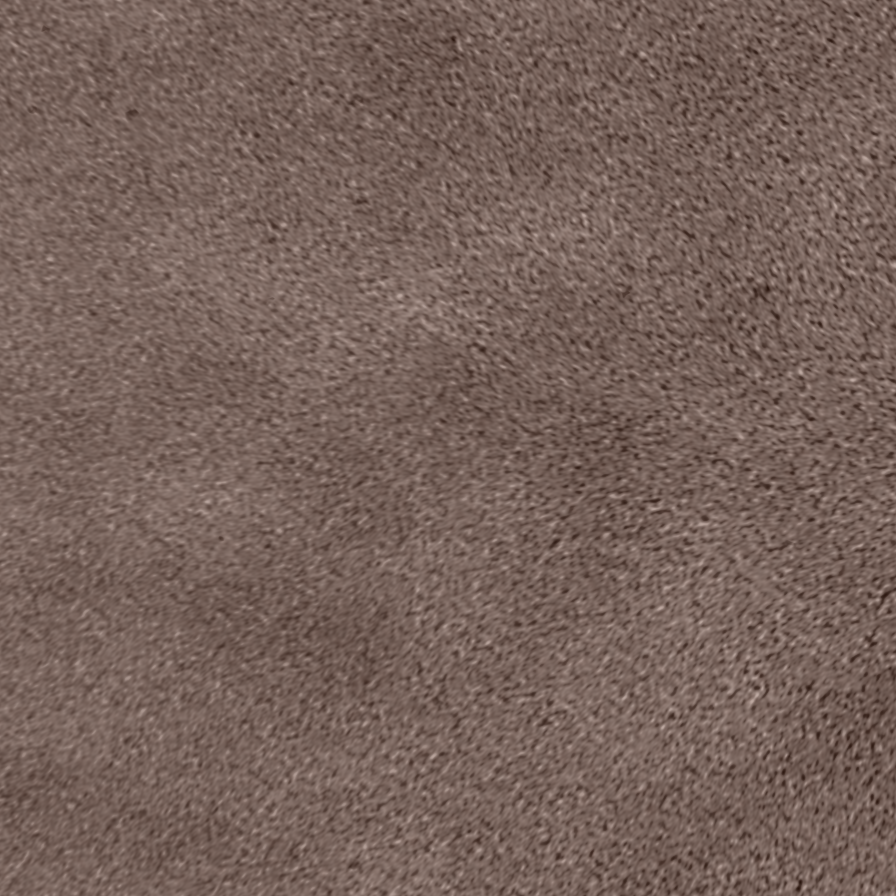
Give the GLSL for this texture, as a Shadertoy shader.

```glsl
vec2 hash2(vec2 cell) {
    uvec2 q = uvec2(ivec2(cell) + 4096) * uvec2(1597u, 3812u);
    uint n = (q.x ^ (q.y * 747u)) * 277803u;
    n = (n ^ (n >> 15u)) * 73939u;
    n = (n ^ (n >> 13u)) * 51787u;
    n ^= n >> 16u;
    return vec2(n & 65535u, n >> 16u) / 65535.0;
}

float corner(vec2 cell, vec2 offset, vec2 f) {
    return dot(hash2(cell + offset) * 2.0 - 1.0, f - offset);
}

float gradientNoise(vec2 p) {
    vec2 i = floor(p), f = fract(p);
    vec2 u = f * f * f * (f * (f * 6.0 - 15.0) + 10.0);
    float low = mix(corner(i, vec2(0, 0), f), corner(i, vec2(1, 0), f), u.x);
    float high = mix(corner(i, vec2(0, 1), f), corner(i, vec2(1, 1), f), u.x);
    return mix(low, high, u.y);
}

float fbm(vec2 p) {
    float sum = 0.0, amp = 1.0;
    for (int i = 0; i < 4; i++) {
        sum += amp * gradientNoise(p);
        p = mat2(1.6, 1.2, -1.2, 1.6) * p + 7.3;
        amp *= 0.65;
    }
    return sum;
}

// Lay of the nap: falls to the right at the top, rises to the right below
float napAngle(vec2 uv) {
    float fall = mix(0.75, -0.6, smoothstep(0.15, 0.8, uv.y));
    return fall * (0.8 + 0.6 * uv.x) + 0.6 * gradientNoise(uv * 4.0 + 31.0);
}

// Short fibres: two turned noise layers smeared along the nap
float fibres(vec2 uv, vec2 dir) {
    mat2 turnA = mat2(0.8, 0.6, -0.6, 0.8), turnB = mat2(0.96, -0.28, 0.28, 0.96);
    float sum = 0.0;
    for (int i = -3; i <= 3; i++) {
        vec2 p = uv + dir * float(i) * 0.0011;
        float weight = 1.0 - abs(float(i)) / 4.0;
        sum += weight * (gradientNoise(turnA * p * 145.0) + 0.75 * gradientNoise(turnB * p * 250.0 + 17.0));
    }
    return sum / 4.0;
}

// Sparse dark pits, one candidate per grid cell
float pits(vec2 uv) {
    vec2 p = uv * 11.0, cell = floor(p);
    vec2 pick = hash2(cell + 300.0);
    vec2 d = fract(p) - mix(vec2(0.25), vec2(0.75), hash2(cell + 500.0));
    d += 0.08 * vec2(gradientNoise(uv * 130.0), gradientNoise(uv * 130.0 + 50.0));
    float radius = mix(0.05, 0.13, pick.y * pick.y);
    return step(pick.x, 0.16) * (1.0 - smoothstep(0.3, 1.0, length(d * vec2(0.8, 1.2)) / radius));
}

void mainImage(out vec4 fragColor, in vec2 fragCoord) {
    vec2 uv = fragCoord / iResolution.y;
    float angle = napAngle(uv);
    float grain = fibres(uv, vec2(cos(angle), sin(angle)));

    // The pile is rougher towards the right and in scattered clumps
    float relief = smoothstep(0.0, 1.0, uv.x + 0.3 * gradientNoise(uv * 5.0 + 9.0));
    float clump = 1.0 + 0.5 * gradientNoise(uv * 22.0 + 140.0);
    float tone = grain * mix(0.24, 0.35, relief) * clump;
    tone -= 0.045 * relief * smoothstep(0.12, 0.35, -grain);
    tone += 0.025 * smoothstep(0.25, 0.45, grain);

    // Worn patches and mottling
    tone += 0.078 * fbm(uv * vec2(3.5, 5.0) + 2.0);
    tone += 0.06 * gradientNoise(uv * 48.0 + 80.0);
    tone += 0.012 * (0.5 - uv.x);
    tone -= 0.13 * pits(uv);

    vec3 taupe = vec3(0.470, 0.390, 0.360);
    vec3 tint = vec3(0.006, -0.002, -0.004) * gradientNoise(uv * 90.0 + 60.0);
    fragColor = vec4(clamp(taupe + tone + tint, 0.0, 1.0), 1.0);
}
```
